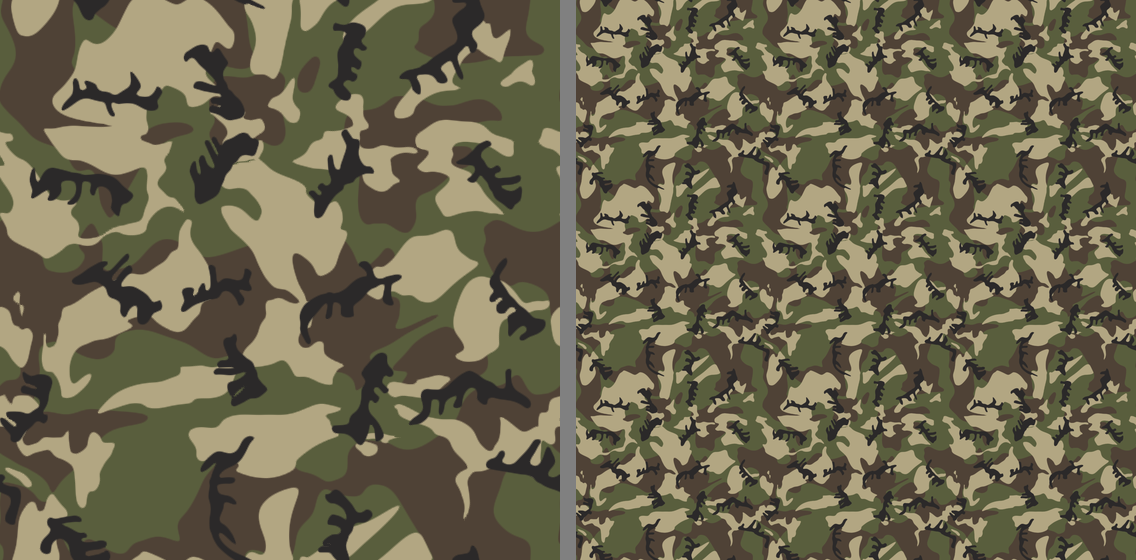
Left: one tile. Right: repeated 3 by 3.
This pattern is drawn by a Shadertoy shader. Its source:

```glsl
const vec3 GREEN = vec3(0.35, 0.37, 0.24);
const vec3 BROWN = vec3(0.31, 0.26, 0.21);
const vec3 TAN   = vec3(0.70, 0.65, 0.51);
const vec3 BLACK = vec3(0.17, 0.16, 0.16);
const float PI = 3.14159;

// Integer hash: three values in 0..1 per lattice cell
vec3 hash3(ivec2 cell, uint seed) {
    uvec3 v = uvec3(uvec2(cell), seed) * 1664525u + 1013904223u;
    v.x += v.y * v.z; v.y += v.z * v.x; v.z += v.x * v.y;
    v ^= v >> 16u;
    v.x += v.y * v.z; v.y += v.z * v.x; v.z += v.x * v.y;
    return vec3(v) / float(0xffffffffu);
}

ivec2 wrapCell(ivec2 cell, ivec2 period) {
    return (cell % period + period) % period;
}

// Gradient noise that repeats on the unit square
float cornerSlope(ivec2 cell, vec2 offset, ivec2 period, uint seed) {
    float angle = 2.0 * PI * hash3(wrapCell(cell, period), seed).x;
    return dot(vec2(cos(angle), sin(angle)), offset);
}

float gradientNoise(vec2 p, ivec2 period, uint seed) {
    vec2 g = p * vec2(period);
    ivec2 c = ivec2(floor(g));
    vec2 f = fract(g);
    vec2 u = f * f * f * (f * (f * 6.0 - 15.0) + 10.0);
    float a = cornerSlope(c, f, period, seed);
    float b = cornerSlope(c + ivec2(1, 0), f - vec2(1, 0), period, seed);
    float d = cornerSlope(c + ivec2(0, 1), f - vec2(0, 1), period, seed);
    float e = cornerSlope(c + ivec2(1, 1), f - vec2(1, 1), period, seed);
    return mix(mix(a, b, u.x), mix(d, e, u.x), u.y);
}

vec2 warp(vec2 p, ivec2 period, float amount, uint seed) {
    return p + amount * vec2(gradientNoise(p, period, seed),
                             gradientNoise(p, period, seed + 1u));
}

// Two octaves; positive inside the patches
float patches(vec2 p, ivec2 period, float level, uint seed) {
    return gradientNoise(p, period, seed)
         + 0.5 * gradientNoise(p + 0.37, period * 2, seed + 1u) - level;
}

float segment(vec2 p, vec2 a, vec2 b) {
    vec2 ab = b - a;
    return length(p - a - ab * clamp(dot(p - a, ab) / dot(ab, ab), 0.0, 1.0));
}

float smoothMin(float a, float b, float k) {
    float h = max(k - abs(a - b), 0.0) / k;
    return min(a, b) - 0.25 * k * h * h;
}

// Bent spine with short rounded side branches
float twig(vec2 q, float angle, vec3 shape) {
    float c = cos(angle), s = sin(angle);
    q = vec2(c * q.x + s * q.y, c * q.y - s * q.x);
    q.y += mix(-5.0, 5.0, shape.y) * q.x * q.x;
    float reach = mix(0.05, 0.1, shape.x);
    float thickness = 0.0105 + 0.003 * sin(60.0 * q.x + 6.0 * shape.z);
    float d = segment(q, vec2(-reach, 0), vec2(reach, 0)) - thickness;
    int flipped = int(shape.z * 5.0);
    for (int i = 0; i < 5; i++) {
        float k = float(i);
        float side = i == flipped ? -1.0 : 1.0;
        float vary = fract(shape.z * 7.0 + k * 0.618);
        vec2 root = vec2(mix(-0.9, 0.95, k / 4.0) * reach, 0);
        vec2 tip = root + vec2(0.004 + 0.014 * vary, side * (0.022 + 0.02 * vary));
        d = smoothMin(d, segment(q, root, tip) - 0.0075, 0.01);
    }
    return d;
}

// One randomly placed and turned twig per cell
float twigs(vec2 p, ivec2 grid, uint seed) {
    ivec2 base = ivec2(floor(p * vec2(grid)));
    float d = 1.0;
    for (int y = -1; y <= 1; y++)
    for (int x = -1; x <= 1; x++) {
        ivec2 cell = base + ivec2(x, y);
        ivec2 id = wrapCell(cell, grid);
        vec3 r = hash3(id, seed);
        vec2 centre = (vec2(cell) + 0.5 + 0.7 * (r.xy - 0.5)) / vec2(grid);
        d = min(d, twig(p - centre, 2.0 * PI * r.z, hash3(id, seed + 1u)));
    }
    return d;
}

// Antialiased coverage of the region where the field is positive
float coverage(float field) {
    return clamp(0.5 + field / (1.3 * max(fwidth(field), 1e-6)), 0.0, 1.0);
}

void mainImage(out vec4 fragColor, in vec2 fragCoord) {
    vec2 p = fragCoord / iResolution.xy;

    // Broad bends plus finer lobes along the outlines
    vec2 brownPos = warp(warp(p, ivec2(3), 0.12, 11u), ivec2(11), 0.065, 21u);
    vec2 tanPos = warp(warp(p, ivec2(3), 0.16, 31u), ivec2(15), 0.055, 41u);
    vec2 twigPos = warp(p, ivec2(16), 0.03, 51u);

    float brown = coverage(patches(brownPos, ivec2(4, 5), 0.012, 61u));
    float tanned = coverage(patches(tanPos, ivec2(7, 9), 0.108, 71u));
    float black = coverage(-twigs(twigPos, ivec2(4, 5), 81u));

    // Layers from bottom to top
    vec3 color = mix(GREEN, BROWN, brown);
    color = mix(color, TAN, tanned);
    color = mix(color, BLACK, black);
    fragColor = vec4(color, 1.0);
}
```
